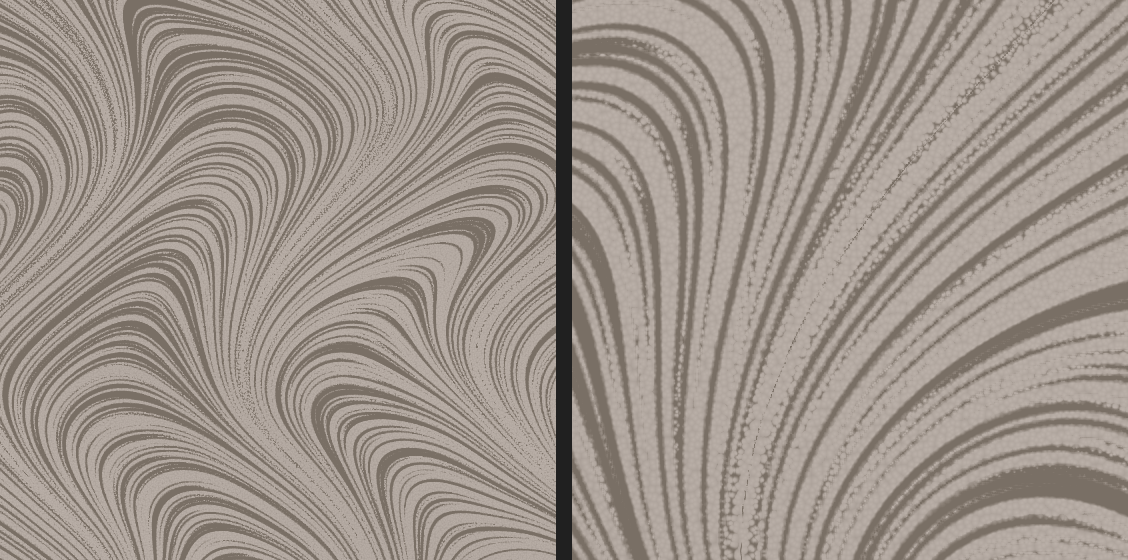
Left, the full canvas; right, a detail of the centre.
Give the GLSL for this pattern, as a WebGL 2 fragment shader.

```glsl
#version 300 es
precision highp float;

uniform vec2 u_resolution;
out vec4 fragColor;

vec2 hash2(vec2 cell) {
    vec2 q = vec2(dot(cell, vec2(127.1, 311.7)), dot(cell, vec2(269.5, 183.3)));
    return fract(sin(q) * 43758.5);
}

// Cellular noise: distance to the nearest jittered point
float cellular(vec2 p) {
    vec2 cell = floor(p);
    float nearest = 2.0;
    for (int j = -1; j <= 1; j++) {
        for (int i = -1; i <= 1; i++) {
            vec2 neighbour = cell + vec2(i, j);
            nearest = min(nearest, length(neighbour + hash2(neighbour) - p));
        }
    }
    return nearest;
}

// Swaying columns, counted from one combed valley to the next
float columnCoord(vec2 p) {
    float valley = 0.547 + 0.137 * cos(7.3 * (p.y - 0.78));
    float wobble = 0.02 * sin(5.0 * p.x + 8.0 * p.y) + 0.005 * sin(19.0 * p.y - 7.0 * p.x);
    return (p.x - valley + wobble) / 0.46;
}

// Height of the ink layer: nested arches that converge in the valleys
float combedInk(vec2 p, float column) {
    float across = sin(3.14159 * column);
    float arch = 0.19 * 0.5 * log(across * across + 0.0005);
    float drift = 0.03 * sin(9.0 * p.x + 4.0 * p.y) + 0.008 * sin(17.0 * p.x - 11.0 * p.y);
    return p.y - arch + drift;
}

// Layered sines across the ink; layers too fine for the local squeeze fade out
float inkStripes(float ink, float squeeze, float column) {
    float id = floor(column);
    float sum = 0.0;
    float frequency = 61.0;
    for (int i = 0; i < 7; i++) {
        float layer = float(i);
        float phase = id * (2.3 + 1.7 * layer) + 1.6 * sin(2.6 * column + 2.1 * layer);
        float visible = 1.0 - smoothstep(1.3, 2.7, frequency * squeeze / 512.0);
        sum += visible * min(0.6 + 0.13 * layer, 1.0) * sin(frequency * ink + phase);
        frequency *= 1.63;
    }
    return sum;
}

void main() {
    vec2 p = gl_FragCoord.xy / u_resolution.y;
    float column = columnCoord(p);
    float ink = combedInk(p, column);
    float squeeze = length(vec2(dFdx(ink), dFdy(ink))) * u_resolution.y;

    // Edge softness keeps its share of the canvas at larger sizes
    float stripes = inkStripes(ink, squeeze, column);
    float softness = 0.8 * max(1.0, u_resolution.y / 512.0);
    float edge = clamp(softness * fwidth(stripes), 0.3, 1.6);

    // Light and dark zones, then speckle that breaks the line edges
    float threshold = 0.37 + 0.35 * sin(13.0 * ink + 2.0 * column) - 0.25 * (p.y - p.x);
    float grain = cellular(p * 300.0) - 0.45;
    stripes += 0.9 * grain;
    float dark = smoothstep(threshold - edge, threshold + edge, stripes);

    vec3 paper = vec3(0.7, 0.66, 0.63) - 0.06 * grain + 0.006 * sin(6.0 * p.x + 9.0 * p.y);
    vec3 umber = vec3(0.475, 0.435, 0.395);
    fragColor = vec4(mix(paper, umber, dark), 1.0);
}
```
